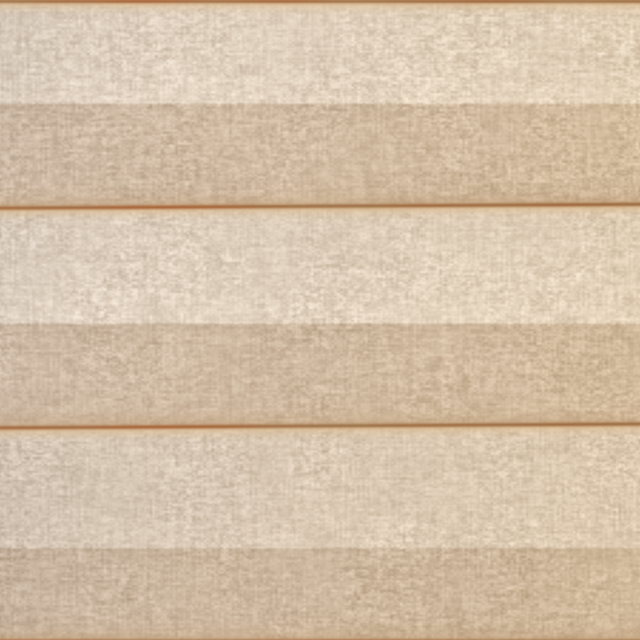
Reproduce this texture procedurally as a WebGL 1 fragment shader.

```glsl
precision highp float;
// Pleated fabric blind: three pleats, each a lit face over a shaded face, with brown seams and woven grain.

uniform vec2 u_resolution;

const float PLEATS = 3.0;
const float SEAM_WIDTH = 0.0034;
const float SEAM_TILT = 0.006;
const float FOLD_START = 0.50;       // fold height within the first pleat
const float FOLD_DRIFT = 0.034;      // shift of the fold per pleat
const float FOLD_SOFTNESS = 0.003;
const float GRAIN_CELLS = 150.0;
const float GRAIN_STRENGTH = 0.15;
const float THREAD_CELLS = 250.0;
const float THREAD_STRENGTH = 0.045;

const vec3 LIT_FACE = vec3(0.870, 0.808, 0.732);
const vec3 SHADED_FACE = vec3(0.812, 0.727, 0.630);
const vec3 TAN_SHADOW = vec3(0.755, 0.620, 0.465);
const vec3 PEACH_GLOW = vec3(0.860, 0.735, 0.570);
const vec3 SEAM_BROWN = vec3(0.590, 0.415, 0.250);
const vec3 SEAM_RUST = vec3(0.690, 0.405, 0.235);

float hash(vec2 p) {
  p = fract(p * vec2(0.1031, 0.1137));
  p += dot(p, p.yx + 33.33);
  return fract((p.x + p.y) * p.x * 7.31);
}

float noise(vec2 p) {
  vec2 i = floor(p), f = fract(p);
  f = f * f * (3.0 - 2.0 * f);
  float low = mix(hash(i), hash(i + vec2(1.0, 0.0)), f.x);
  float high = mix(hash(i + vec2(0.0, 1.0)), hash(i + 1.0), f.x);
  return mix(low, high, f.y);
}

// Distance of seam k from the top edge; inner seams sag and tilt a little
float seamHeight(float k, float x) {
  float inner = k * (PLEATS - k);
  float sag = inner * (0.0115 - 0.005 * k);
  return k / PLEATS + 0.002 - sag - 0.5 * inner * SEAM_TILT * (x - 0.5);
}

// Crinkled grain, slightly wider than tall, over a finer thread weave
float fabricGrain(vec2 p) {
  vec2 warp = vec2(noise(p * 40.0), noise(p * 40.0 + 17.0)) * 1.2;
  float crinkle = noise(p * GRAIN_CELLS * vec2(0.8, 1.15) + warp) - 0.5;
  float fine = noise(p * GRAIN_CELLS * vec2(1.5, 1.9) + 31.0) - 0.5;
  float patches = smoothstep(0.1, 0.9, noise(p * 14.0 + 5.0));
  float thread = noise(vec2(p.x * THREAD_CELLS, p.y * 30.0))
               + noise(vec2(p.x * 30.0, p.y * THREAD_CELLS) + 71.0) - 1.0;
  return GRAIN_STRENGTH * (0.55 * crinkle + 0.5 * fine) * (0.65 + 0.5 * patches)
       + THREAD_STRENGTH * thread;
}

void main() {
  vec2 uv = gl_FragCoord.xy / u_resolution;
  vec2 p = vec2(uv.x, 1.0 - uv.y);
  float pixel = 1.0 / u_resolution.y;

  // Pleat index and the position inside it
  float row = step(seamHeight(1.0, p.x), p.y) + step(seamHeight(2.0, p.x), p.y);
  float top = seamHeight(row, p.x);
  float bottom = seamHeight(row + 1.0, p.x);
  float below = p.y - top;
  float above = bottom - p.y;
  float fold = mix(seamHeight(row, 0.5), seamHeight(row + 1.0, 0.5),
                   FOLD_START + FOLD_DRIFT * row);
  float toFold = p.y - fold;

  // Lit and shaded faces; the last pleat catches less light
  float dim = step(1.5, row);
  vec3 lit = LIT_FACE - dim * vec3(0.026, 0.032, 0.037);
  lit += 0.022 * smoothstep(-0.07, 0.0, toFold);
  vec3 shaded = SHADED_FACE - dim * 0.008;
  shaded -= 0.025 * exp(-max(toFold, 0.0) / 0.012);
  float edge = max(FOLD_SOFTNESS, pixel);
  vec3 color = mix(lit, shaded, smoothstep(-edge, edge, toFold));

  // Cooler left side, warmer right side, faint cloudy wear
  color += (p.x - 0.45) * vec3(0.018, 0.002, -0.035);
  color -= 0.02 * exp(-p.x * 14.0);
  color += 0.025 * (noise(p * vec2(4.0, 9.0) + row * 13.0) - 0.5);
  color += fabricGrain(p) * vec3(0.93, 1.0, 1.08);

  // Tan shadow above each seam and peach glow beneath it
  color = mix(color, TAN_SHADOW, 0.72 * exp(-max(above, 0.0) / 0.013));
  color = mix(color, PEACH_GLOW, 0.8 * exp(-pow(max(below, 0.0) / 0.012, 2.0)));

  // Soft seam, rusty in places and uneven along its length
  float seamDistance = min(abs(below), abs(above)) / max(SEAM_WIDTH, pixel);
  float wear = noise(vec2(p.x * 9.0, floor(p.y * PLEATS + 0.5) * 7.0));
  vec3 seamColor = mix(SEAM_BROWN, SEAM_RUST, wear * (1.0 - 0.6 * p.x));
  float seam = exp(-seamDistance * seamDistance) * (0.8 + 0.2 * wear);
  color = mix(color, seamColor, seam);

  gl_FragColor = vec4(clamp(color, 0.0, 1.0), 1.0);
}
```
